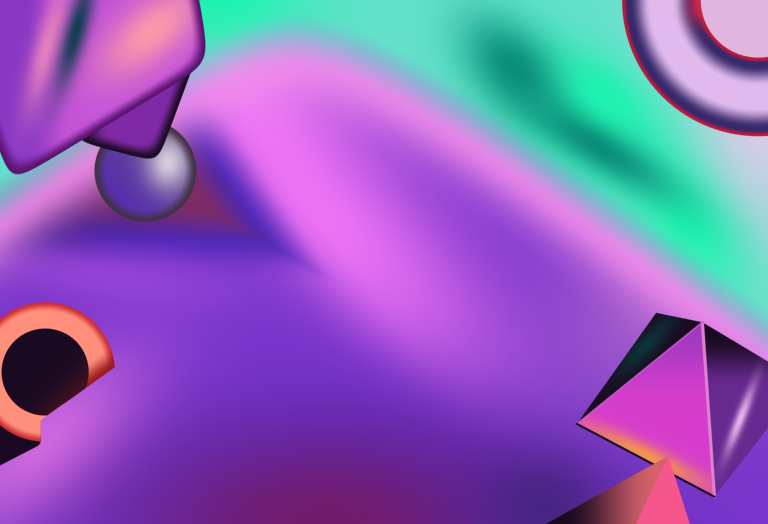
Give the GLSL for this background, as a WebGL 1 fragment shader.

```glsl
precision highp float;
uniform vec2 u_resolution;
vec2 p;
vec3 col;

// Blend in a soft rotated ellipse
void tint(inout vec3 base, vec3 color, float x, float y, float w, float h, float angle) {
  float c = cos(angle), s = sin(angle);
  vec2 q = p - vec2(x, y);
  q = vec2(c * q.x + s * q.y, c * q.y - s * q.x) / vec2(w, h);
  base = mix(base, color, exp(-dot(q, q)));
}

// Signed distance to a line, positive on the left of a to b
float side(vec2 a, vec2 b) {
  return dot(p - a, normalize(vec2(a.y - b.y, b.x - a.x)));
}

// Convex shapes with clockwise corners
float triangle(vec2 a, vec2 b, vec2 c) {
  return max(side(a, b), max(side(b, c), side(c, a)));
}

float roundQuad(vec2 a, vec2 b, vec2 c, vec2 d, float r) {
  vec4 e = vec4(side(a, b), side(b, c), side(c, d), side(d, a));
  float m = max(max(e.x, e.y), max(e.z, e.w));
  return m + r * log(dot(exp((e - m) / r), vec4(1)));
}

float cover(float d) {
  float w = .8 / u_resolution.y;
  return 1. - smoothstep(-w, w, d);
}

void fill(vec3 color, float d) { col = mix(col, color, cover(d)); }

void stroke(vec3 color, vec2 a, vec2 b, float width) {
  vec2 ab = b - a;
  float h = clamp(dot(p - a, ab) / dot(ab, ab), 0., 1.);
  fill(color, length(p - a - ab * h) - width);
}

void backdrop() {
  // Violet field with a curved pink band
  float t = .88 - p.y;
  float s = p.x - .43 - .5 * t - .4 * t * t;
  float band = exp(-pow(abs(s) / (s < 0. ? .13 : .22), 2.)) * smoothstep(0., .6, p.y);
  col = mix(vec3(.48, .21, .8), vec3(.93, .45, .96), band);
  tint(col, vec3(.64, .36, .8), 1.25, .38, .2, .2, 0.);

  // Dark wedge, lower glows and maroon pool
  vec3 blue = vec3(.29, .15, .71);
  float wedge = triangle(vec2(-.1, .56), vec2(.27, .92), vec2(.54, .52));
  col = mix(col, blue, 1. - smoothstep(-.03, .06, wedge));
  col = mix(col, vec3(.49, .17, .39), 1. - smoothstep(-.08, 0., wedge));
  tint(col, vec3(.18, .07, .4), .02, .6, .16, .09, 0.);
  tint(col, vec3(.57, .26, .83), .2, .47, .25, .05, -.1);
  tint(col, vec3(.33, .16, .73), .68, .04, .5, .2, 0.);
  tint(col, vec3(.82, .42, .89), .08, .15, .24, .11, .7);
  tint(col, vec3(.45, .11, .42), .62, 0., .36, .17, 0.);
  tint(col, vec3(.28, .14, .51), 1.03, .03, .13, .11, 0.);

  // Mint sky with bright, pale and shadowed patches
  vec3 mint = vec3(.12, .95, .69), shade = vec3(.04, .55, .48);
  vec3 sky = vec3(.4, .88, .8);
  tint(sky, mint, .4, 1., .2, .09, 0.);
  tint(sky, vec3(.85, .8, .91), 1.45, .78, .19, .28, 0.);
  tint(sky, mint, 1.31, .58, .17, .08, -.9);
  tint(sky, mint, 1.13, .78, .19, .11, -.6);
  tint(sky, shade, .98, .87, .12, .07, -.8);
  tint(sky, shade, 1.14, .72, .17, .045, -.55);
  tint(sky, mint, 1.15, .82, .07, .04, -.7);

  // Pink rim beneath the curved horizon
  float x = p.x - .56;
  float above = p.y - .915 + .8 * x * x / (abs(x) + .25);
  col = mix(col, vec3(.94, .55, .92), .9 * exp(-pow(abs(above + .03) / .085, 2.)));
  col = mix(col, sky, smoothstep(-.05, .07, above));
}

void main() {
  p = gl_FragCoord.xy / u_resolution * vec2(1.463, 1);
  backdrop();
  vec3 ink = vec3(.1, .04, .13);

  // Glass sphere
  float r = length(p - vec2(.277, .674));
  vec3 c = mix(vec3(.34, .18, .68), vec3(.42, .34, .5), smoothstep(.82, 1.12, p.x + p.y));
  tint(c, vec3(.83, .8, .86), .32, .69, .04, .05, 0.);
  fill(mix(c, vec3(.25, .2, .27), smoothstep(.073, .097, r)), r - .097);

  // Rounded cube: lower side, then folded front
  float d = roundQuad(vec2(.2, .8), vec2(.4, .96), vec2(.3, .69), vec2(.13, .735), .012);
  fill(mix(vec3(.5, .16, .65), ink, smoothstep(-.025, 0., d)), d);
  d = roundQuad(vec2(-.15, 1.15), vec2(.37, 1.06), vec2(.4, .88), vec2(.02, .65), .018);
  c = mix(vec3(.54, .22, .77), vec3(.77, .32, .85), smoothstep(.05, .13, p.x));
  tint(c, vec3(.98, .6, .66), .29, .94, .12, .055, .7);
  tint(c, vec3(.9, .5, .75), .09, .91, .12, .025, 1.3);
  tint(c, vec3(.08, .24, .33), .145, .94, .12, .022, 1.3);
  fill(mix(c, vec3(.35, .07, .43), smoothstep(-.025, 0., d)), d);

  // Chrome ring
  r = length(p - vec2(1.445, 1)) - .185;
  c = mix(vec3(.88, .73, .93), vec3(.22, .16, .42), smoothstep(.02, .06, abs(r)));
  c = mix(c, vec3(.75, .1, .23), smoothstep(.064, .073, abs(r)));
  tint(c, vec3(.8, .15, .28), 1.335, .99, .025, .035, 0.);
  fill(vec3(.88, .71, .87), r);
  fill(c, abs(r) - .075);

  // Salmon half tube
  fill(ink, roundQuad(vec2(-.1, .22), vec2(.078, .2), vec2(.078, .152), vec2(-.1, .06), .003));
  r = length(p - vec2(.086, .29));
  float cut = min(p.x - .078, -side(vec2(.08, .2), vec2(.22, .3)));
  c = mix(vec3(1, .56, .48), vec3(.8, .17, .2), smoothstep(.115, .133, r));
  c = mix(c, vec3(.6, .1, .12), smoothstep(-.04, 0., cut) * step(.12, p.x));
  fill(c, max(r - .133, cut));
  c = mix(ink, vec3(.42, .1, .12), smoothstep(.05, .25, p.x - p.y + .25));
  fill(c, max(r - .083, cut));

  // Faceted gem
  vec2 left = vec2(1.099, .191), peak = vec2(1.338, .385), foot = vec2(1.361, .052);
  c = ink;
  tint(c, vec3(.05, .2, .22), 1.23, .34, .08, .02, .8);
  fill(c, triangle(left, vec2(1.25, .403), peak));
  c = mix(vec3(.4, .16, .56), ink, smoothstep(.26, .36, p.y));
  tint(c, vec3(.9, .7, .92), 1.41, .2, .07, .01, 1.2);
  fill(c, triangle(peak, vec2(1.53, .27), foot));
  c = mix(vec3(.84, .24, .8), vec3(.63, .22, .75), smoothstep(.22, .38, p.y));
  tint(c, vec3(.95, .58, .3), 1.23, .13, .13, .022, -.45);
  fill(c, triangle(left, peak, foot));
  stroke(vec3(.88, .5, .82), peak, foot, .003);
  stroke(vec3(.75, .35, .75), left, peak, .0015);
  stroke(ink, left, foot, .002);

  // Coral pyramid
  vec2 tip = vec2(1.273, .13);
  c = mix(ink, vec3(.83, .38, .42), smoothstep(1.07, 1.25, p.x));
  c = mix(vec3(.96, .34, .55), c, cover(-side(vec2(1.212, 0), tip)));
  fill(c, triangle(vec2(.95, -.05), tip, vec2(1.33, -.05)));

  gl_FragColor = vec4(col, 1);
}
```
